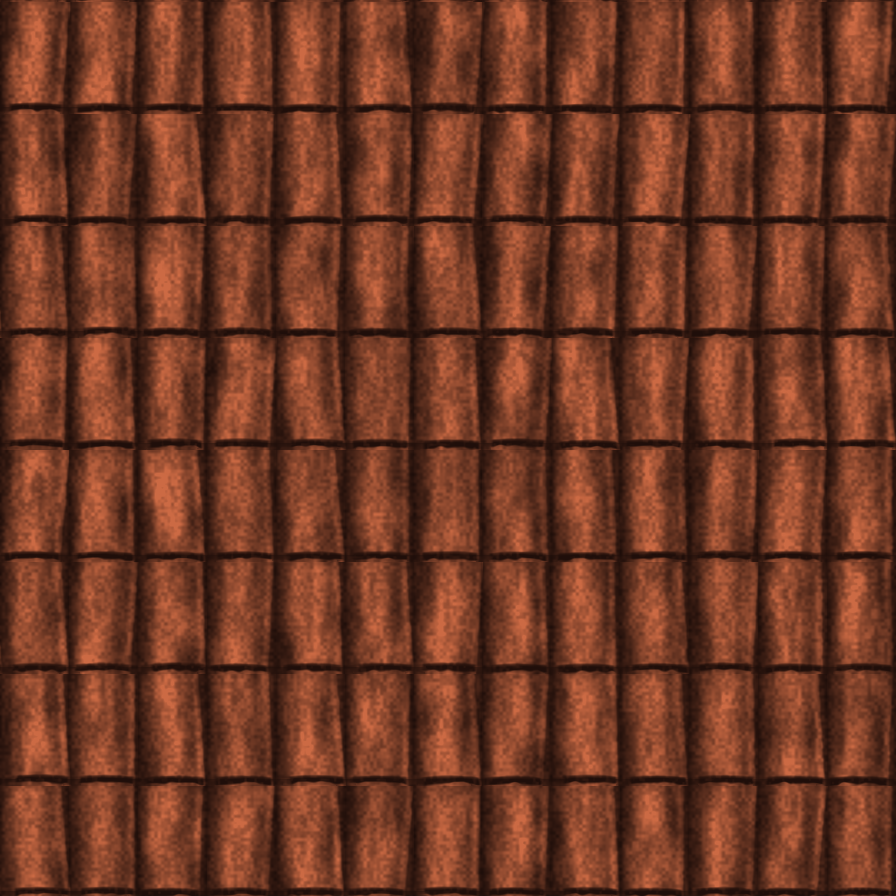
Reproduce this texture procedurally as a WebGL 2 fragment shader.

```glsl
#version 300 es
precision highp float;
// Weathered clay roof: a grid of barrel tiles, each slightly tilted and shifted.
// A rounded profile shades every tile, a thick ragged lip closes its lower end,
// and value noise, offset from tile to tile, adds grain, streaks and soot.

#define COLUMNS 13.0
#define ROWS 8.0
#define TILT 0.30
#define SHIFT 0.05
#define LIP_HALF_WIDTH 0.036
#define LIP_HEIGHT 0.064
#define ROW_PHASE 0.018
#define GRAIN 0.62
#define STREAKS 0.46
#define SOOT 0.62
#define CLAY_DARK vec3(0.115, 0.052, 0.036)
#define CLAY_LIGHT vec3(0.80, 0.415, 0.265)

uniform vec2 u_resolution;
out vec4 fragColor;

float hash(vec2 p) {
    vec3 q = fract(vec3(p.xyx) * 0.1031);
    q += dot(q, q.yzx + 33.33);
    return fract((q.x + q.y) * q.z);
}

float valueNoise(vec2 p) {
    vec2 i = floor(p), f = fract(p);
    f = f * f * (3.0 - 2.0 * f);
    float low = mix(hash(i), hash(i + vec2(1, 0)), f.x);
    float high = mix(hash(i + vec2(0, 1)), hash(i + vec2(1, 1)), f.x);
    return mix(low, high, f.y);
}

float bump(float x, float center, float width) {
    float d = (x - center) / width;
    return exp(-d * d);
}

// Light across one tile: steep left flank, broad crest, groove, raised rim
float barrel(float x, float crest) {
    float rise = smoothstep(0.02, crest - 0.04, x);
    float fall = 1.0 - 0.62 * smoothstep(crest + 0.06, 0.81, x);
    float rim = 0.17 * bump(x, 0.88, 0.045);
    return (0.60 * rise * fall + rim) * (1.0 - smoothstep(0.92, 0.965, x));
}

// Dark arched lip at the lower end of one tile, ragged in height and thickness
float lipShade(vec2 p, float jitter, float rough) {
    float across = (p.x - 0.5) / 0.42;
    float arch = LIP_HEIGHT - 0.016 * across * across + 0.014 * (jitter - 0.5);
    float offset = p.y - arch + 0.012 * rough;
    float width = LIP_HALF_WIDTH * (1.0 + 0.5 * rough);
    float core = 1.0 - smoothstep(0.55, 1.2, abs(offset) / width);
    float start = 0.05 + 0.09 * jitter;
    float ends = smoothstep(start, start + 0.06, p.x) * (1.0 - smoothstep(0.89, 0.95, p.x));
    float upper = smoothstep(0.0, 0.8, offset / width);
    return core * mix(0.3, 1.0 - 0.28 * upper, ends);
}

void main() {
    vec2 uv = gl_FragCoord.xy / u_resolution;
    vec2 grid = uv * vec2(COLUMNS, ROWS) + vec2(0.0, ROW_PHASE);
    vec2 cell = floor(grid), local = fract(grid);

    // Noise layers, from fine to coarse; the coarse ones change with each tile
    vec2 tileUv = uv + vec2(0.0, 3.0 * hash(cell + 23.9));
    float grain = valueNoise(uv * 270.0) - 0.5;
    float streak = valueNoise(tileUv * vec2(130.0, 30.0) + 17.0) - 0.5;
    float soot = valueNoise(tileUv * vec2(50.0, 26.0) + 41.0) - 0.5;
    float rough = valueNoise(uv * 120.0 + 73.0) - 0.5;

    // Neighbouring tiles may lean into this cell
    float light = 0.0, lip = 0.0;
    for (int k = -1; k <= 1; k++) {
        vec2 id = cell + vec2(k, 0);
        float lean = hash(id + 3.7) - 0.5;
        float jitter = hash(id + 91.3);
        vec2 p = local - vec2(k, 0);
        p.x -= TILT * lean * (0.5 - p.y) + SHIFT * (jitter - 0.5) + 0.02 * rough;
        float tone = 0.92 + 0.16 * hash(id + 57.1);
        float crest = 0.43 + 0.10 * (hash(id + 11.9) - 0.5);
        light = max(light, barrel(p.x, crest) * tone);
        float inside = step(-0.1, p.x) * step(p.x, 1.1);
        lip = max(lip, inside * lipShade(p, jitter, rough));
    }

    // Valley base, darkened along the narrow seam between columns
    float seam = bump(abs(local.x - 0.5), 0.5, 0.045);
    float shade = 0.17 - 0.10 * seam + light;

    // Wear: grain everywhere, soot strongest on the flanks
    float flank = 1.0 - smoothstep(0.2, 0.7, light);
    shade *= 1.0 + STREAKS * streak + SOOT * soot * (0.45 + flank);
    shade += GRAIN * grain * (0.16 + 0.5 * shade);

    // Shadow cast by the row above, then the lip itself
    float below = 1.0 - fract(local.y - LIP_HEIGHT);
    shade *= 1.0 - 0.5 * exp(-below / 0.06);
    shade = mix(shade, 0.01 + 0.2 * max(grain, 0.0), lip);

    fragColor = vec4(mix(CLAY_DARK, CLAY_LIGHT, clamp(shade, 0.0, 1.0)), 1.0);
}
```
